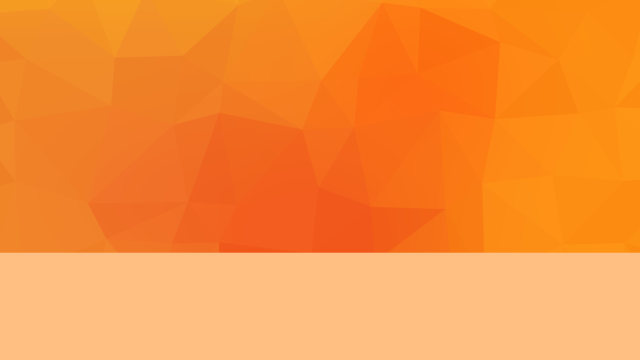
Give the GLSL for this background, as a Shadertoy shader.

```glsl
// Low-poly amber and ember facets above a flat peach band.

#define BAND_TOP 0.298   // height of the peach band
#define CELL 0.185       // spacing of the facet corners
#define JITTER 0.68      // corner displacement, in cells
#define SHADE 0.045      // brightness variation between facets
#define BLEND 0.3        // share of smooth colour inside a facet
#define PEACH vec3(1.00, 0.745, 0.51)
#define AMBER vec3(0.94, 0.53, 0.155)
#define ORANGE vec3(0.99, 0.565, 0.075)
#define GOLD vec3(0.96, 0.60, 0.13)
#define RUSSET vec3(0.94, 0.44, 0.165)
#define FLAME vec3(0.995, 0.415, 0.07)
#define EMBER vec3(0.945, 0.345, 0.11)

vec2 hash22(vec2 p) {
    return fract(sin(vec2(dot(p, vec2(127.1, 311.7)),
                          dot(p, vec2(269.5, 183.3)))) * 43758.5);
}

float glow(vec2 p, vec2 centre, vec2 radius) {
    vec2 d = (p - centre) / radius;
    return exp(-dot(d, d));
}

// Smooth colour field behind the facets
vec3 warmField(vec2 p) {
    vec3 col = mix(AMBER, ORANGE, smoothstep(0.45, 1.3, p.x));
    float topEdge = smoothstep(0.88, 1.0, p.y) * (1.0 - smoothstep(0.9, 1.08, p.x));
    col = mix(col, GOLD, topEdge);
    col = mix(col, RUSSET, glow(p, vec2(0.46, 0.47), vec2(0.34, 0.22)));
    col = mix(col, FLAME, glow(p, vec2(1.157, 0.757), vec2(0.28, 0.25)));
    float heat = 1.25 * glow(p, vec2(0.856, 0.34), vec2(0.36, 0.30));
    return mix(col, EMBER, min(heat, 1.0));
}

vec2 corner(vec2 cell) {
    return (cell + 0.5 + JITTER * (hash22(cell) - 0.5)) * CELL;
}

// Signed distance to the line a-b, positive on its left
float leftOf(vec2 p, vec2 a, vec2 b) {
    vec2 e = normalize(b - a), d = p - a;
    return e.x * d.y - e.y * d.x;
}

// Facet colour in rgb, weighted by its coverage in a
vec4 facet(vec2 p, vec2 a, vec2 b, vec2 c, float soft) {
    float inside = min(leftOf(p, a, b), min(leftOf(p, b, c), leftOf(p, c, a)));
    float cover = smoothstep(-soft, soft, inside);
    vec2 middle = (a + b + c) / 3.0;
    float tone = hash22(floor(middle * 500.0)).x - 0.5;
    vec3 col = mix(warmField(middle), warmField(p), BLEND);
    col += SHADE * tone * vec3(0.3, 1.0, 0.5);
    return vec4(col, 1.0) * cover;
}

// Jittered grid, each cell split along its shorter diagonal
vec3 facets(vec2 p, float soft) {
    vec2 home = floor(p / CELL - 0.5);
    vec4 sum = vec4(warmField(p), 1.0) * 0.001;
    for (int j = -1; j <= 1; j++)
    for (int i = -1; i <= 1; i++) {
        vec2 cell = home + vec2(i, j);
        vec2 a = corner(cell);
        vec2 b = corner(cell + vec2(1, 0));
        vec2 c = corner(cell + vec2(1, 1));
        vec2 d = corner(cell + vec2(0, 1));
        if (distance(a, c) < distance(b, d)) {
            sum += facet(p, a, b, c, soft) + facet(p, a, c, d, soft);
        } else {
            sum += facet(p, a, b, d, soft) + facet(p, b, c, d, soft);
        }
    }
    return sum.rgb / sum.a;
}

void mainImage(out vec4 fragColor, in vec2 fragCoord) {
    vec2 p = fragCoord / iResolution.y;
    float soft = 0.75 / iResolution.y;
    float aboveBand = smoothstep(-soft, soft, p.y - BAND_TOP);
    fragColor = vec4(mix(PEACH, facets(p, soft), aboveBand), 1.0);
}
```
